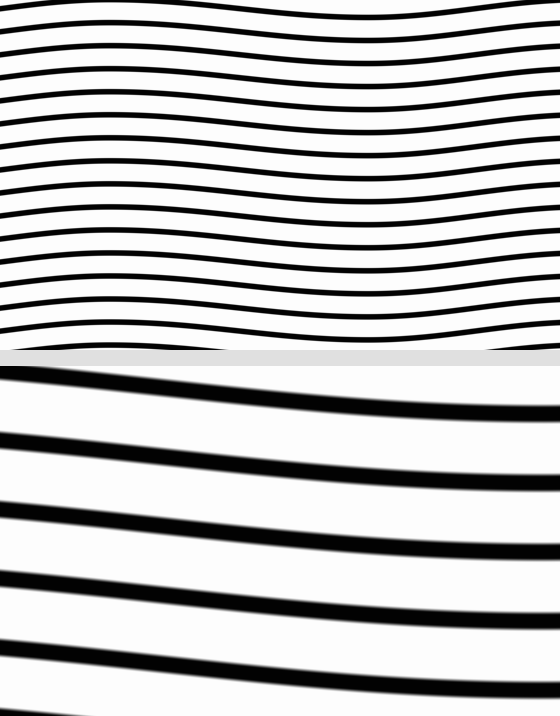
Top: the whole. Bottom: its middle third, enlarged.
Reproduce this pattern procedurally as a Shadertoy shader.

```glsl
// Evenly stacked black wavy lines on white, with a long fall and a shorter rise.

const float PI = 3.14159265;

// Wave height from -1 to 1; the crest lies at x = 0.
float wave(float x) {
    float fall = 0.740, rise = 0.615;
    float t = mod(x, fall + rise);
    float phase = t < fall ? t / fall : 1.0 + (t - fall) / rise;
    return cos(PI * phase);
}

void mainImage(out vec4 fragColor, in vec2 fragCoord) {
    // Units of canvas height, depth measured down from the top edge
    vec2 p = fragCoord / iResolution.y;
    float depth = 1.0 - p.y;

    // Straighten the waves, then repeat the line downward
    float spacing = 0.0658;
    float y = depth - 0.0244 + 0.0255 * wave(p.x - 0.3125);
    float dist = abs(y - spacing * round(y / spacing));

    // Soft-edged stroke
    float halfWidth = 0.0079;
    float soft = max(0.0024, 0.8 / iResolution.y);
    float ink = 1.0 - smoothstep(halfWidth - soft, halfWidth + soft, dist);

    fragColor = vec4(mix(vec3(0.993), vec3(0.008), ink), 1.0);
}
```
